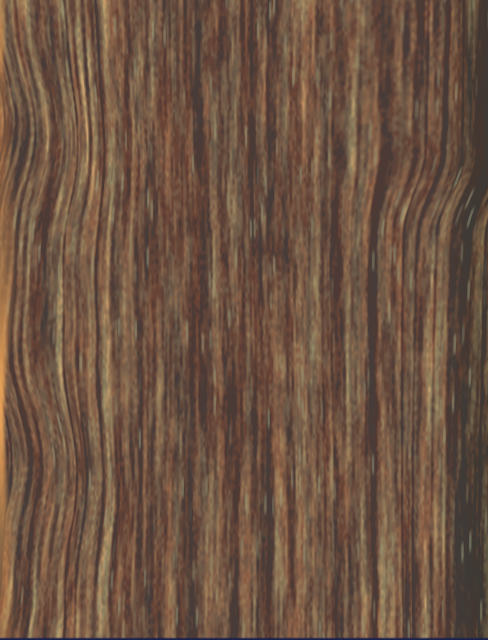
Reproduce this texture procedurally as a WebGL 1 fragment shader.

```glsl
precision highp float;
// Dark walnut board with upright grain, wavy at both sides and lit along the left edge.
uniform vec2 u_resolution;

#define BAND_COUNT 46.0
#define FIBRE_COUNT 112.0
#define PORE_COUNT 185.0
#define RING_COUNT 25.0
#define LEFT_WAVE 0.021
#define RIGHT_KINK 0.045
#define GRAIN_CONTRAST 1.0
#define RING_DEPTH 0.27
#define FLECK_AMOUNT 0.5
#define EDGE_GLOW 0.85

const vec3 UMBER = vec3(0.29, 0.23, 0.215);
const vec3 RUSSET = vec3(0.39, 0.27, 0.22);
const vec3 WALNUT = vec3(0.44, 0.345, 0.275);
const vec3 COPPER = vec3(0.52, 0.385, 0.29);
const vec3 STRAW = vec3(0.57, 0.48, 0.35);
const vec3 HONEY = vec3(0.79, 0.62, 0.42);
const vec3 AMBER = vec3(0.98, 0.68, 0.36);
const vec3 SAGE = vec3(0.60, 0.61, 0.48);
const vec3 NAVY = vec3(0.10, 0.13, 0.30);

float hash(vec2 p) {
  return fract(sin(dot(p, vec2(127.1, 311.7))) * 43758.547);
}

// One column of noise along y, with its own random offset
float column(float id, float y) {
  y += 17.0 * hash(vec2(id, 3.7));
  float row = floor(y);
  float blend = smoothstep(0.0, 1.0, y - row);
  return mix(hash(vec2(id, row)), hash(vec2(id, row + 1.0)), blend);
}

// Neighbouring columns blended into streaks, centred on zero
float streaks(vec2 p) {
  float id = floor(p.x);
  float blend = smoothstep(0.0, 1.0, p.x - id);
  return mix(column(id, p.y), column(id + 1.0, p.y), blend) - 0.5;
}

float bump(float x, float centre, float width) {
  float d = (x - centre) / width;
  return exp(-d * d);
}

// Bends the straight grain at the left and right sides
vec2 bendGrain(vec2 uv) {
  float left = 1.0 - smoothstep(0.04, 0.34, uv.x);
  float right = smoothstep(0.64, 0.96, uv.x);
  float wave = cos((uv.y - 0.80) * 11.4) + 0.3 * sin(uv.y * 25.0 + uv.x * 9.0);
  float kink = smoothstep(0.63, 0.76, uv.y) + 0.5 * uv.y;
  float drift = 0.004 * sin(uv.y * 5.0 + uv.x * 7.0);
  return vec2(uv.x - left * LEFT_WAVE * wave - right * RIGHT_KINK * kink + drift, uv.y);
}

// Scattered short pale flecks, one candidate per tall cell
float flecks(vec2 p) {
  float id = floor(p.x);
  p.y += 9.0 * hash(vec2(id, 8.3));
  vec2 cell = vec2(id, floor(p.y));
  vec2 d = abs(fract(p) - 0.5);
  float present = smoothstep(0.88, 0.98, hash(cell + 41.0));
  return present * (1.0 - smoothstep(0.12, 0.5, d.x)) * (1.0 - smoothstep(0.15, 0.48, d.y));
}

// Tone from dark to pale
vec3 woodRamp(float t) {
  vec3 c = mix(UMBER, RUSSET, clamp((t - 0.20) / 0.16, 0.0, 1.0));
  c = mix(c, WALNUT, clamp((t - 0.38) / 0.13, 0.0, 1.0));
  c = mix(c, COPPER, clamp((t - 0.52) / 0.12, 0.0, 1.0));
  c = mix(c, STRAW, clamp((t - 0.65) / 0.14, 0.0, 1.0));
  return mix(c, HONEY, clamp((t - 0.82) / 0.24, 0.0, 1.0));
}

void main() {
  vec2 uv = gl_FragCoord.xy / u_resolution;
  vec2 g = bendGrain(uv);

  // Bands, fibres, pores and fine speckle
  float grain = 0.46 * streaks(g * vec2(BAND_COUNT, 1.3))
              + 0.46 * streaks(g * vec2(FIBRE_COUNT, 4.5) + 31.0)
              + 0.38 * streaks(g * vec2(PORE_COUNT, 24.0) + 67.0)
              + 0.22 * streaks(g * vec2(210.0, 130.0) + 93.0);

  // Broad light and dark zones
  float zones = 0.15 * bump(g.x, 0.64, 0.035) - 0.10 * bump(g.x, 0.42, 0.11)
              + 0.06 * bump(g.x, 0.20, 0.13) - 0.20 * smoothstep(0.86, 1.0, uv.x)
              - 0.10 * bump(uv.y + 0.4 * uv.x, 0.56, 0.05) * bump(uv.x, 0.42, 0.14)
              + 0.03 * sin(uv.y * 13.0 + uv.x * 8.0) * sin(uv.x * 11.0 - uv.y * 4.0);

  // Thin dark growth lines, each with a pale rim
  float sides = 1.0 - 0.75 * smoothstep(0.18, 0.36, uv.x) * (1.0 - smoothstep(0.62, 0.82, uv.x));
  float phase = 6.2832 * RING_COUNT * g.x + 2.2 * sin(g.x * 37.0) + 1.1 * sin(g.x * 83.0 + g.y * 2.0);
  float darkLine = pow(0.5 + 0.5 * sin(phase), 9.0);
  float paleLine = pow(0.5 + 0.5 * sin(phase + 1.3), 6.0);
  float rings = sides * RING_DEPTH * (0.55 * paleLine - darkLine);

  vec3 colour = woodRamp(0.50 + GRAIN_CONTRAST * grain + zones + rings);

  // Shift between reddish and greenish fibres
  float warmth = streaks(g * vec2(75.0, 7.0) + 143.0) + 0.5 * streaks(g * vec2(160.0, 60.0) + 11.0);
  colour *= 1.0 + warmth * vec3(0.13, -0.06, -0.12);
  colour *= mix(vec3(1.0), vec3(0.86, 0.95, 0.92), smoothstep(0.88, 1.0, uv.x));
  colour = mix(colour, SAGE, FLECK_AMOUNT * flecks(g * vec2(125.0, 22.0)));

  // Sunlit left edge and the dark lower rim
  float glowWidth = 0.018 + 0.009 * sin(uv.y * 11.0 + 1.0);
  float glow = 1.0 - smoothstep(0.2 * glowWidth, 1.6 * glowWidth, uv.x);
  float glowHeight = 0.3 + 0.7 * bump(uv.y, 0.36, 0.17) + 0.4 * bump(uv.y, 0.94, 0.05);
  colour = mix(colour, AMBER, EDGE_GLOW * glow * min(glowHeight, 1.0));
  colour = mix(NAVY, colour, smoothstep(0.001, 0.005, uv.y));

  gl_FragColor = vec4(clamp(colour, 0.0, 1.0), 1.0);
}
```
